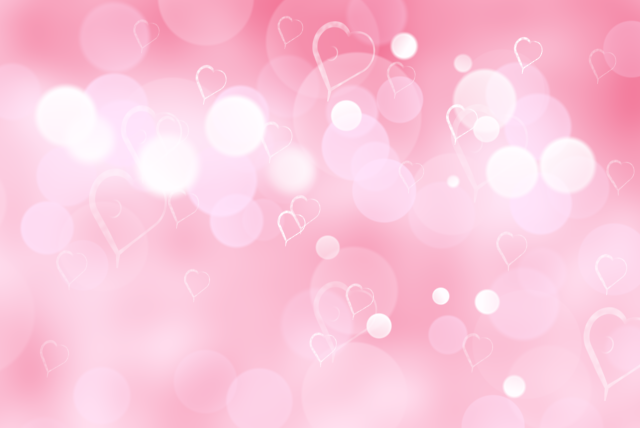
A Shadertoy shader for this background:

```glsl
const vec3 DEEP_PINK = vec3(0.95, 0.47, 0.60);
const vec3 PALE_PINK = vec3(1.00, 0.87, 0.935);
const vec3 LILAC = vec3(1.00, 0.89, 0.99);
const vec3 BLUSH = vec3(1.00, 0.87, 0.93);
const vec3 WHITE_GLOW = vec3(1.00, 0.99, 1.00);

vec3 hash3(vec2 p) {
    vec3 q = fract(p.xyx * vec3(0.1031, 0.1030, 0.0973));
    q += dot(q, q.yxz + 33.33);
    return fract((q.xxy + q.yzz) * q.zyx);
}

float cornerSlope(vec2 cell, vec2 offset) {
    return dot(hash3(cell).xy * 2.0 - 1.0, offset);
}

float gradientNoise(vec2 p) {
    vec2 i = floor(p), f = fract(p), e = vec2(0.0, 1.0);
    vec2 u = f * f * f * (f * (f * 6.0 - 15.0) + 10.0);
    return mix(mix(cornerSlope(i, f), cornerSlope(i + e.yx, f - e.yx), u.x),
               mix(cornerSlope(i + e.xy, f - e.xy), cornerSlope(i + e.yy, f - e.yy), u.x), u.y);
}

float glow(vec2 p, vec2 center, vec2 size) {
    vec2 d = (p - center) / size;
    return exp(-dot(d, d));
}

// Evenly spread points inside a zone given as center and extent
vec2 scatter(float index, float seed, vec4 zone) {
    vec2 even = fract(seed * vec2(0.37, 0.61) + index * vec2(0.7549, 0.5698));
    vec2 jitter = hash3(vec2(index, seed + 7.0)).xy - 0.5;
    return zone.xy + zone.zw * (even - 0.5 + 0.16 * jitter);
}

vec3 backdrop(vec2 p) {
    float tone = 0.82 - 0.20 * p.y;
    tone += 0.50 * gradientNoise(p * 3.2 + 4.0) + 0.38 * gradientNoise(p * 6.5 + 19.0);
    tone -= 0.62 * glow(p, vec2(0.82, 0.90), vec2(0.28, 0.18));
    tone -= 0.48 * glow(p, vec2(1.48, 0.80), vec2(0.20, 0.22));
    tone -= 0.30 * glow(p, vec2(0.34, 0.95), vec2(0.28, 0.10));
    tone -= 0.34 * glow(p, vec2(0.85, 0.34), vec2(0.20, 0.15));
    vec3 col = mix(DEEP_PINK, PALE_PINK, clamp(tone, 0.0, 1.0));
    float light = 0.88 * glow(p, vec2(0.36, 0.66), vec2(0.36, 0.13))
                + 0.65 * glow(p, vec2(1.20, 0.61), vec2(0.18, 0.19))
                + 0.45 * glow(p, vec2(0.15, 0.32), vec2(0.17, 0.15));
    return mix(col, vec3(1.0, 0.94, 1.0), min(light, 0.95));
}

// Translucent lens discs, brighter toward one side and along the rim
vec3 addDiscs(vec3 col, vec2 p, int count, float seed, vec4 zone,
              vec2 radii, vec2 opacity, float blur, vec3 tint) {
    for (int i = 0; i < count; i++) {
        vec3 rnd = hash3(vec2(float(i) + 3.0, seed));
        vec2 d = p - scatter(float(i), seed, zone);
        float radius = mix(radii.x, radii.y, rnd.x);
        float soft = max(blur * (0.4 + rnd.z), 1.0 / iResolution.y);
        float r = length(d);
        float angle = 6.2832 * rnd.z;
        float side = dot(d, vec2(cos(angle), sin(angle))) / radius;
        float face = 0.85 + 0.22 * side + 0.12 * smoothstep(0.7, 1.0, r / radius);
        float mask = 1.0 - smoothstep(radius - soft, radius + soft, r);
        col = mix(col, tint, mask * min(face * mix(opacity.x, opacity.y, rnd.y), 1.0));
    }
    return col;
}

float heartDistance(vec2 p) {
    p.x = abs(p.x);
    if (p.x + p.y > 1.0) return length(p - vec2(0.25, 0.75)) - 0.3536;
    float edge = min(length(p - vec2(0.0, 1.0)), length(p - 0.5 * max(p.x + p.y, 0.0)));
    return edge * sign(p.x - p.y);
}

// Brushed outline with a heavy left arm, a tail and a small inner curl
float heartStroke(vec2 p, float soft, float curl) {
    float width = mix(0.018, 0.05, smoothstep(0.25, -0.3, p.x));
    float line = 1.0 - smoothstep(width - soft, width + soft, abs(heartDistance(p)));
    line *= smoothstep(0.04, 0.22, length(p - vec2(0.10, 0.98)));
    vec2 tailEnd = vec2(0.03, -0.18);
    float along = clamp(dot(p, tailEnd) / dot(tailEnd, tailEnd), 0.0, 1.0);
    float tail = length(p - tailEnd * along) - 0.035 * (1.0 - 0.6 * along);
    float ring = abs(length(p - vec2(-0.22, 0.60)) - 0.12) - 0.012;
    float swirl = curl * (1.0 - smoothstep(-soft, soft, ring)) * smoothstep(-0.3, -0.1, p.x);
    return max(max(line, 1.0 - smoothstep(-soft, soft, tail)), swirl);
}

vec3 addHearts(vec3 col, vec2 p, int count, float seed, vec4 zone,
               float size, vec2 opacity, float curl) {
    for (int i = 0; i < count; i++) {
        vec3 rnd = hash3(vec2(float(i) + 11.0, seed));
        float scale = size * mix(0.85, 1.1, rnd.x);
        float tilt = mix(0.12, 0.34, rnd.z);
        vec2 d = (p - scatter(float(i), seed, zone)) / scale;
        vec2 q = mat2(cos(tilt), sin(tilt), -sin(tilt), cos(tilt)) * d;
        q = vec2(q.x * 1.18, q.y + 0.55);
        float brush = 0.85 + 0.7 * gradientNoise(q * 9.0 + float(i));
        float ink = heartStroke(q, 1.0 / (iResolution.y * scale), curl);
        float strength = brush * mix(opacity.x, opacity.y, rnd.y * rnd.y);
        col = mix(col, WHITE_GLOW, ink * clamp(strength, 0.0, 1.0));
    }
    return col;
}

void mainImage(out vec4 fragColor, in vec2 fragCoord) {
    vec2 p = fragCoord / iResolution.y;
    vec4 wholeCanvas = vec4(0.75, 0.5, 1.6, 1.1);
    vec4 brightBand = vec4(0.72, 0.64, 1.4, 0.34);
    vec4 leftCluster = vec4(0.40, 0.66, 0.75, 0.18);
    vec4 rightCluster = vec4(1.26, 0.62, 0.28, 0.28);
    vec3 col = backdrop(p);
    // Bokeh from large and faint to small and bright
    col = addDiscs(col, p, 14, 2.0, wholeCanvas, vec2(0.09, 0.155), vec2(0.14, 0.40), 0.005, BLUSH);
    col = addDiscs(col, p, 26, 5.0, wholeCanvas, vec2(0.045, 0.085), vec2(0.14, 0.45), 0.006, LILAC);
    col = addDiscs(col, p, 14, 9.0, brightBand, vec2(0.06, 0.085), vec2(0.25, 0.75), 0.005, LILAC);
    col = addDiscs(col, p, 5, 14.0, leftCluster, vec2(0.05, 0.08), vec2(0.75, 1.15), 0.016, WHITE_GLOW);
    col = addDiscs(col, p, 3, 17.0, rightCluster, vec2(0.05, 0.075), vec2(0.65, 1.15), 0.010, WHITE_GLOW);
    col = addDiscs(col, p, 10, 21.0, vec4(1.02, 0.46, 0.5, 0.85), vec2(0.012, 0.036), vec2(0.6, 1.15), 0.004, WHITE_GLOW);
    // Hand-drawn hearts
    col = addHearts(col, p, 6, 31.0, vec4(0.75, 0.5, 1.3, 0.8), 0.155, vec2(0.25, 0.75), 1.0);
    col = addHearts(col, p, 22, 37.0, vec4(0.75, 0.5, 1.4, 0.9), 0.065, vec2(0.32, 1.1), 0.0);
    fragColor = vec4(col, 1.0);
}
```
